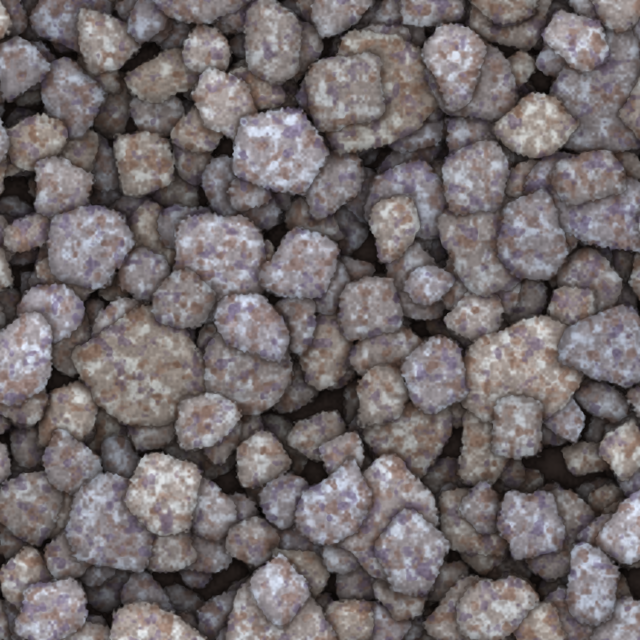
Write a Shadertoy shader that draws this texture.

```glsl
// Heap of crushed, speckled stone chips seen from above in soft light.
// Turned grids of jittered cells are painted back to front; each chip is a
// rounded polygon with a rough rim, mottled minerals and a contact shadow.

const float TAU = 6.2831853;
const int LAYERS = 6;
const int SIDES = 6;
const float CHIP_REACH = 0.8;   // farthest influence of a chip, in cells

const vec3 FLOOR_BROWN = vec3(0.18, 0.15, 0.14);
const vec3 RUST        = vec3(0.50, 0.41, 0.37);
const vec3 GREY        = vec3(0.58, 0.555, 0.55);
const vec3 PALE_BLUE   = vec3(0.71, 0.735, 0.76);
const vec3 MAUVE       = vec3(0.43, 0.385, 0.47);
const vec3 SHADOW_TINT = vec3(0.45, 0.41, 0.39);

// Integer hash: cell and seed to three values in 0..1
vec3 hash3(vec2 cell, int seed) {
    uvec3 v = uvec3(ivec3(ivec2(cell), seed) + 4096);
    v = v * 1664525u + 1013904223u;
    v.x += v.y * v.z; v.y += v.z * v.x; v.z += v.x * v.y;
    v ^= v >> 16u;
    v.x += v.y * v.z; v.y += v.z * v.x; v.z += v.x * v.y;
    return vec3(v >> 8u) / 16777216.0;
}

// Three independent channels of smooth value noise
vec3 noise3(vec2 p, int seed) {
    vec2 i = floor(p), f = fract(p);
    f = f * f * (3.0 - 2.0 * f);
    vec3 low  = mix(hash3(i, seed), hash3(i + vec2(1, 0), seed), f.x);
    vec3 high = mix(hash3(i + vec2(0, 1), seed), hash3(i + vec2(1, 1), seed), f.x);
    return mix(low, high, f.y);
}

mat2 rotation(float angle) {
    float c = cos(angle), s = sin(angle);
    return mat2(c, s, -s, c);
}

float smoothMax(float a, float b, float width) {
    float h = max(width - abs(a - b), 0.0);
    return max(a, b) + 0.25 * h * h / width;
}

// Signed distance to an irregular chip with rounded corners
float chipDistance(vec2 p, float radius, float stretch, float variety) {
    mat2 step60 = mat2(0.5, 0.866, -0.866, 0.5);
    vec2 direction = vec2(1.0, 0.0);
    float d = length(p) - 0.72;
    for (int k = 1; k <= SIDES; k++) {
        vec2 jitter = fract(variety * float(k) * vec2(17.31, 29.77));
        vec2 across = vec2(-direction.y, direction.x);
        vec2 normal = normalize(direction + 0.8 * (jitter.x - 0.5) * across);
        float reach = radius * length(normal * vec2(stretch, 1.0 / stretch));
        d = smoothMax(d, dot(p, normal) - reach * mix(0.84, 1.16, jitter.y), 0.13);
        direction = step60 * direction;
    }
    return d;
}

// Mottled mineral colour from blotches, flecks and fine grain
vec3 mineral(vec3 blotch, vec3 fleck, vec3 grain) {
    vec3 mixed = 0.5 * blotch + 0.35 * fleck + 0.15 * grain;
    vec3 color = mix(GREY, PALE_BLUE, smoothstep(0.42, 0.78, mixed.x));
    color = mix(color, RUST, 0.85 * smoothstep(0.48, 0.76, mixed.y));
    color = mix(color, MAUVE, 0.75 * smoothstep(0.55, 0.78, mixed.z));
    return color + 0.11 * (grain.x - 0.5) + 0.08 * (fleck.x - 0.5);
}

// Paints one layer of chips over the colour below it
vec3 paintLayer(vec3 color, vec3 stone, vec2 uv, float roughness,
                float cells, float share, float light, int seed) {
    mat2 turn = rotation(0.7 * float(seed));
    vec2 up = turn * vec2(0.0, 1.0);
    vec2 grid = turn * uv * cells + 0.37 * float(seed);
    vec2 home = floor(grid - 0.5);

    for (int k = 0; k < 4; k++) {
        vec2 cell = home + vec2(k % 2, k / 2);
        vec3 place = hash3(cell, seed);
        vec2 p = grid - cell - 0.5 - 0.4 * (place.xy - 0.5);
        float span = length(p);
        if (place.z > share || span > CHIP_REACH) continue;

        vec3 form = hash3(cell, seed + 1);
        float radius = mix(0.33, 0.45, form.x);
        float stretch = mix(1.0, 1.33, form.y);
        vec2 local = rotation(form.z * TAU) * p;
        float d = chipDistance(local, radius, stretch, place.x + form.y) / cells;
        d += roughness;

        // Contact shadow on whatever lies below
        float shade = exp(-max(d, 0.0) / 0.0075) * smoothstep(CHIP_REACH, 0.68, span);
        color *= mix(vec3(1.0), SHADOW_TINT, shade);

        // Chip surface, darker at the rim and slightly brighter on top
        vec3 surface = stone * light * mix(0.87, 1.08, fract(form.x * 13.7));
        surface *= mix(vec3(0.96, 0.97, 1.03), vec3(1.03, 1.0, 0.95), place.y);
        surface *= mix(0.76, 1.03, smoothstep(-0.002, 0.018, -d));
        surface *= 1.0 + 0.16 * dot(p, up);
        color = mix(color, surface, 1.0 - smoothstep(-0.003, 0.003, d));
    }
    return color;
}

void mainImage(out vec4 fragColor, in vec2 fragCoord) {
    vec2 uv = fragCoord / iResolution.y;

    // Mineral pattern and rim roughness, shared by all layers
    vec3 grain = noise3(uv * 220.0, 1);
    vec3 stone = mineral(noise3(uv * 58.0, 2), noise3(uv * 105.0, 3), grain);
    float roughness = 0.008 * (noise3(uv * 40.0, 4).x - 0.5) + 0.0045 * (grain.y - 0.5);

    // Cells per canvas, share of filled cells and brightness, back to front
    vec3 layers[LAYERS] = vec3[LAYERS](
        vec3(8.0, 1.0, 0.62), vec3(10.5, 0.9, 0.80), vec3(7.5, 0.8, 0.94),
        vec3(10.0, 0.6, 1.0), vec3(5.0, 0.55, 1.03), vec3(7.5, 0.42, 1.06));
    vec3 color = FLOOR_BROWN;
    for (int i = 0; i < LAYERS; i++) {
        vec3 l = layers[i];
        color = paintLayer(color, stone, uv, roughness, l.x, l.y, l.z, 10 * i + 7);
    }
    fragColor = vec4(clamp(color, 0.0, 1.0), 1.0);
}
```
